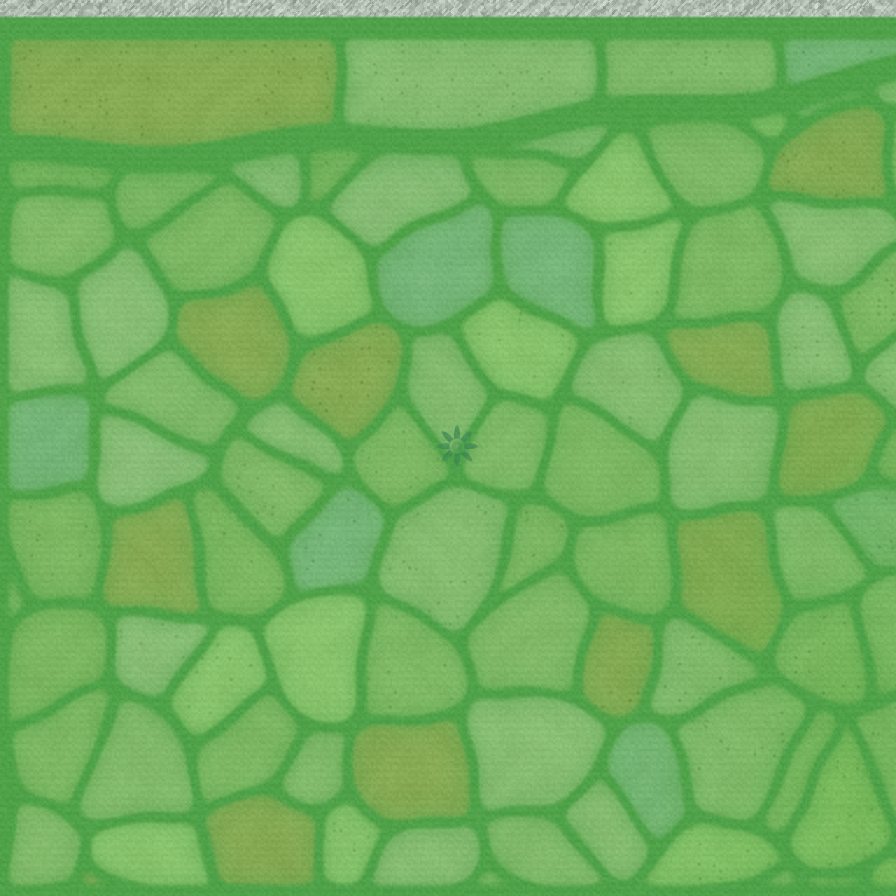
Write a Shadertoy shader that draws this texture.

```glsl
#define CELLS 9.3
#define JITTER 0.84
#define SIZE_SPREAD 0.24
#define ROUNDING 0.014
#define JOINT 0.0055
#define STRIP_Y 0.981
#define MORTAR vec3(0.31, 0.635, 0.285)
#define LEAF vec3(0.485, 0.712, 0.375)
#define PALE vec3(0.545, 0.745, 0.475)
#define OLIVE vec3(0.525, 0.665, 0.33)
#define GRAIN 0.035

float hash(vec2 p) {
    p = fract(p * vec2(0.1731, 0.2397));
    p += dot(p, p.yx + 31.7);
    return fract((p.x + p.y) * p.x * 7.31);
}

// Seed position in xy, size weight in z
vec3 site(vec2 id) {
    vec2 offset = vec2(hash(id + 3.1), hash(id + 17.6));
    return vec3(id + 0.5 + JITTER * (offset - 0.5), SIZE_SPREAD * hash(id + 41.3));
}

float power(vec2 p, vec3 s) {
    vec2 v = p - s.xy;
    return dot(v, v) - s.z;
}

float roundMin(float a, float b, float k) {
    float h = max(k - abs(a - b), 0.0) / k;
    return min(a, b) - 0.25 * h * h * k;
}

// Weighted cells: distance to the joint, in canvas units, and the cell id
float rubble(vec2 uv, out vec2 id) {
    vec2 p = (uv + 0.0025 * sin(uv.yx * 61.0 + 2.0 * sin(uv * 27.0))) * CELLS;
    vec2 base = floor(p);
    float best = 1e3;
    for (int k = 0; k < 25; k++) {
        vec2 c = base + vec2(k % 5 - 2, k / 5 - 2);
        float d = power(p, site(c));
        if (d < best) { best = d; id = c; }
    }
    vec3 own = site(id);
    float edge = 1.0;
    for (int k = 0; k < 49; k++) {
        vec2 c = base + vec2(k % 7 - 3, k / 7 - 3);
        if (c == id) continue;
        vec3 s = site(c);
        float d = (power(p, s) - best) / (2.0 * length(s.xy - own.xy));
        edge = roundMin(edge, d / CELLS, ROUNDING);
    }
    return edge;
}

float ledge(float x) {
    return 0.836 + 0.09 * x * x + 0.008 * sin(19.0 * x + 1.2);
}

// Row of long slabs above the rubble
float slabs(vec2 uv, out vec2 id) {
    float joint = 1.0;
    id = vec2(0.0, 50.0);
    for (int i = 0; i < 4; i++) {
        float n = float(i);
        float x = 0.38 * n - 0.045 * n * (n - 1.0) + 0.002 * sin(uv.y * 70.0);
        joint = min(joint, abs(uv.x - x));
        id.x += step(x, uv.x);
    }
    float span = roundMin(uv.y - ledge(uv.x), 0.962 - uv.y, ROUNDING);
    return roundMin(span, joint, ROUNDING);
}

vec3 stoneColor(vec2 id, vec2 uv) {
    float pick = hash(id + 73.0);
    vec3 col = mix(LEAF, PALE, hash(id + 9.4));
    if (pick < 0.10) col = OLIVE;
    else if (pick < 0.18) col = vec3(0.465, 0.71, 0.475);
    else if (pick < 0.30) col = vec3(0.535, 0.765, 0.425);
    float greener = smoothstep(0.6, 1.05, uv.x) * smoothstep(0.75, 0.2, uv.y);
    return mix(col, vec3(0.42, 0.69, 0.30), 0.6 * greener);
}

void mainImage(out vec4 fragColor, in vec2 fragCoord) {
    vec2 uv = fragCoord / iResolution.xy;
    vec2 id;
    float d;
    float under = ledge(uv.x) - 0.018 - uv.y;
    if (under > -0.01) {
        d = rubble(uv, id);
        d = roundMin(d, under, ROUNDING);
        d = roundMin(d, uv.y - 0.006, ROUNDING);
    } else d = slabs(uv, id);
    d = roundMin(d, uv.x - 0.004, ROUNDING);

    // Stone faces with soft shading towards the joints
    float inner = max(d - JOINT, 0.0);
    float face = smoothstep(JOINT - 0.003, JOINT + 0.003, d);
    face *= 1.0 - 0.42 * exp(-inner / 0.009);
    face *= 1.0 - 0.4 * exp(-max(under, 0.0) / 0.022) * step(0.0, under);
    vec3 stone = stoneColor(id, uv);
    float mottle = sin(uv.x * 47.0 + 3.0 * sin(uv.y * 31.0)) * sin(uv.y * 53.0 + 2.0 * sin(uv.x * 39.0));
    stone += 0.012 * mottle;

    // Sparse pits on some stones
    vec2 g = uv * 130.0;
    vec2 gid = floor(g);
    float pit = step(0.93, hash(gid + 5.0)) * step(0.55, hash(id + 29.0));
    vec2 center = 0.35 + 0.3 * vec2(hash(gid), hash(gid + 8.0));
    stone -= 0.07 * pit * smoothstep(0.38, 0.1, length(fract(g) - center));
    vec3 col = mix(MORTAR, stone, face);

    // Small eight-rayed rosette
    vec2 q = uv - vec2(0.51, 0.502);
    float r = length(q);
    float ray = 0.016 + 0.007 * cos(8.0 * atan(q.y, q.x));
    float rosette = smoothstep(0.002, -0.002, r - ray) * smoothstep(0.007, 0.010, r);
    rosette += smoothstep(0.003, 0.001, abs(r - 0.004)) * 0.5;
    col = mix(col, vec3(0.25, 0.54, 0.33), 0.75 * rosette);

    // Fine woven grain
    float grain = hash(floor(uv * 384.0)) - 0.5;
    col += GRAIN * grain + 0.008 * sin(uv.y * 800.0) + 0.005 * sin((uv.x + uv.y) * 700.0);

    // Scratched grey strip along the top
    float scratch = hash(floor(vec2(uv.x + uv.y, uv.x - uv.y) * vec2(90.0, 330.0)));
    scratch = mix(scratch, hash(floor(uv * 300.0) + 60.0), 0.45);
    vec3 grey = mix(vec3(0.53, 0.59, 0.53), vec3(0.83, 0.87, 0.83), scratch);
    col = mix(col, grey, smoothstep(STRIP_Y - 0.002, STRIP_Y + 0.002, uv.y));
    fragColor = vec4(clamp(col, 0.0, 1.0), 1.0);
}
```
